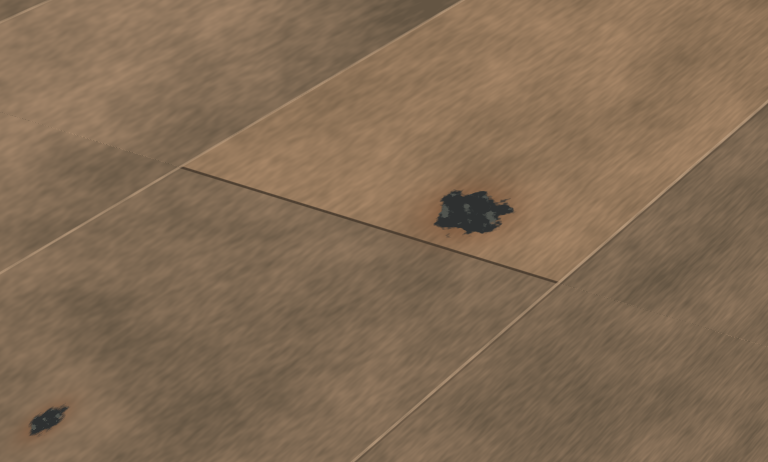
This texture is drawn by a WebGL 1 fragment shader. Its source:

```glsl
precision highp float;
uniform vec2 u_resolution;

const vec2 VANISH = vec2(3.85, 2.68);
const vec3 DARK_WOOD = vec3(0.42, 0.355, 0.28);
const vec3 LIGHT_WOOD = vec3(0.61, 0.50, 0.395);
const vec3 BEVEL = vec3(0.74, 0.62, 0.50);
const vec3 GAP = vec3(0.27, 0.22, 0.17);
const vec3 SCORCH = vec3(0.47, 0.29, 0.18);
const vec3 CHAR = vec3(0.18, 0.19, 0.19);
const vec3 RESIN = vec3(0.36, 0.37, 0.34);

vec2 gradientAt(vec2 cell) {
  float h = fract(sin(dot(cell, vec2(127.1, 311.7))) * 43758.545);
  return vec2(cos(h * 6.2832), sin(h * 6.2832));
}

float gradientNoise(vec2 p) {
  vec2 i = floor(p);
  vec2 f = p - i;
  vec2 w = f * f * f * (f * (f * 6.0 - 15.0) + 10.0);
  vec2 e = vec2(1.0, 0.0);
  float a = dot(gradientAt(i), f);
  float b = dot(gradientAt(i + e.xy), f - e.xy);
  float c = dot(gradientAt(i + e.yx), f - e.yx);
  float d = dot(gradientAt(i + e.xx), f - e.xx);
  return mix(mix(a, b, w.x), mix(c, d, w.x), w.y);
}

float fbm(vec2 p) {
  float sum = 0.0;
  float amp = 1.0;
  for (int k = 0; k < 4; k++) {
    sum += amp * gradientNoise(p);
    p = p * 2.03 + 17.3;
    amp *= 0.5;
  }
  return sum;
}

// Signed distance to a seam running to the vanishing point
float seamDistance(vec2 p, float slope) {
  float lineY = VANISH.y - slope * (VANISH.x - p.x);
  return (p.y - lineY) / sqrt(1.0 + slope * slope);
}

float stroke(float d, float halfWidth, float soft) {
  return 1.0 - smoothstep(halfWidth - soft, halfWidth + soft, abs(d));
}

// Rotated frame in which the knot is a unit circle
vec2 knotFrame(vec2 p, vec2 center, vec2 radii, float angle) {
  vec2 d = p - center;
  float c = cos(angle);
  float s = sin(angle);
  return vec2(c * d.x + s * d.y, c * d.y - s * d.x) / radii;
}

vec3 addKnot(vec3 color, vec2 k, float ragged, float soft, float haloSize) {
  float r = length(k);
  float edge = r + ragged * fbm(k * 1.3 + 4.0) - 0.12 * ragged * k.x;
  float halo = exp(-pow(r / haloSize, 2.0));
  color = mix(color, SCORCH, 0.65 * halo);
  float flecks = smoothstep(0.12, 0.5, fbm(k * vec2(2.3, 1.8) + 9.0));
  vec3 core = mix(CHAR, RESIN, 0.75 * flecks);
  return mix(color, core, 1.0 - smoothstep(1.0 - soft, 1.0 + soft, edge));
}

void main() {
  vec2 p = gl_FragCoord.xy / u_resolution.y;
  float soft = max(0.0018, 0.7 / u_resolution.y);

  // Seams and the cross joint
  float farSeam = seamDistance(p, 0.449);
  float midSeam = seamDistance(p, 0.59);
  float nearSeam = seamDistance(p, 0.868);
  float joint = dot(p - vec2(0.395, 0.637), normalize(vec2(0.248, 0.809)));
  float aboveFar = smoothstep(-soft, soft, farSeam);
  float aboveMid = smoothstep(-soft, soft, midSeam);
  float aboveNear = smoothstep(-soft, soft, nearSeam);
  float aboveJoint = smoothstep(-soft, soft, joint);

  // Grain frame: x across the planks, y along them
  vec2 toVanish = VANISH - p;
  vec2 grain = vec2(toVanish.y / toVanish.x * 2.0, length(toVanish));

  // Base tone of each plank
  float upperTone = 0.74 - 0.12 * smoothstep(1.2, 1.7, p.x);
  float tone = mix(0.36, upperTone, aboveJoint);
  tone = mix(0.30, tone, aboveNear);
  float leftTone = mix(0.38, 0.80, smoothstep(0.03, 0.24, midSeam));
  leftTone -= 0.25 * smoothstep(0.4, 0.9, p.x);
  tone = mix(tone, leftTone, aboveMid);
  tone = mix(tone, 0.3, aboveFar);

  // Cloudy figure, cross flecks and fine pores
  float plank = aboveMid * 3.0 + aboveNear * 5.0 + aboveJoint * 7.0;
  tone += 0.40 * fbm(grain * vec2(6.0, 2.6) + floor(plank + 0.5) * 3.7);
  tone += 0.24 * fbm(p * vec2(6.0, 13.0) + 2.0);
  tone += 0.34 * gradientNoise(grain * vec2(115.0, 20.0));
  tone += 0.20 * gradientNoise(grain * vec2(190.0, 45.0) + 31.0);
  vec3 color = mix(DARK_WOOD, LIGHT_WOOD, clamp(tone, -0.15, 1.15));
  float warmth = aboveJoint * aboveNear * (1.0 - aboveMid);
  color += vec3(0.012, 0.0, -0.012) * warmth;

  // Knots
  vec2 bigKnot = knotFrame(p, vec2(1.012, 0.538), vec2(0.075, 0.043), 0.16);
  vec2 smallKnot = knotFrame(p, vec2(0.099, 0.088), vec2(0.045, 0.018), 0.62);
  float smallGlow = exp(-0.06 * dot(smallKnot, smallKnot));
  color = mix(color, LIGHT_WOOD, 0.35 * smallGlow);
  color = addKnot(color, bigKnot, 0.55, 0.09, 1.35);
  color = addKnot(color, smallKnot, 0.4, 0.22, 1.4);

  // Dark joint, then pale bevels with slight wear
  float strip = aboveNear * (1.0 - aboveMid);
  color = mix(color, GAP, 0.85 * strip * stroke(joint, 0.0026, soft));
  float wear = 0.75 + 0.5 * gradientNoise(grain * vec2(3.0, 24.0));
  color = mix(color, GAP, 0.35 * stroke(nearSeam + 0.005, 0.002, soft));
  color = mix(color, BEVEL, 0.85 * wear * stroke(nearSeam, 0.0028, soft));
  color = mix(color, BEVEL, 0.72 * wear * stroke(midSeam, 0.0025, soft));
  color = mix(color, BEVEL, 0.70 * wear * stroke(farSeam, 0.0025, soft));
  gl_FragColor = vec4(color, 1.0);
}
```
